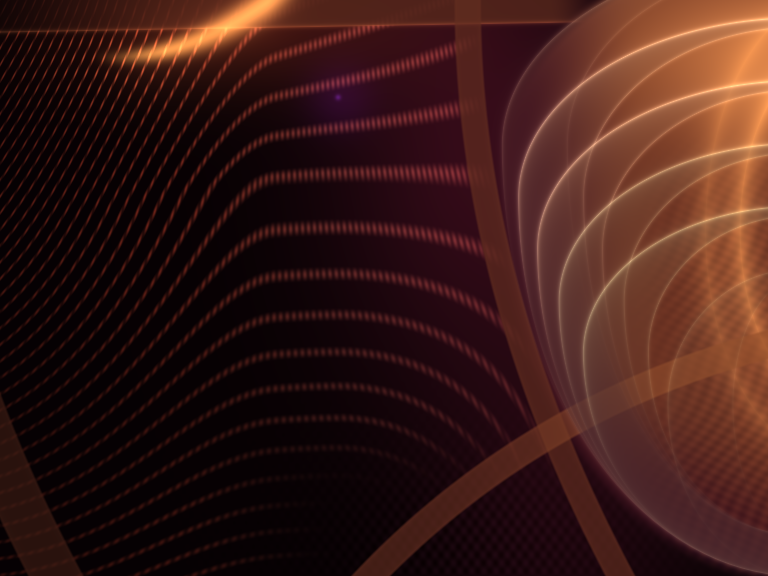
A WebGL 2 fragment shader for this background:

```glsl
#version 300 es
precision highp float;
// Dark wine backdrop with dotted flow lines, broad arcs and nested glowing crescents.
uniform vec2 u_resolution;
out vec4 outColor;

const vec3 BLACK = vec3(0.025, 0.003, 0.01);
const vec3 WINE = vec3(0.18, 0.04, 0.085);
const vec3 MAUVE = vec3(0.31, 0.17, 0.18);
const vec3 RUST = vec3(0.41, 0.19, 0.13);
const vec3 COPPER = vec3(0.58, 0.31, 0.17);
const vec3 GOLD = vec3(0.84, 0.60, 0.28);
const vec3 CREAM = vec3(0.90, 0.80, 0.63);
const vec3 SAGE = vec3(0.66, 0.73, 0.54);

// Soft elliptical spot of light.
float glow(vec2 p, vec2 center, vec2 size) {
  vec2 d = (p - center) / size;
  return exp(-dot(d, d));
}

// Filled stroke of a given half width with smooth edges.
float stroke(float d, float halfWidth, float soft) {
  return 1.0 - smoothstep(halfWidth - soft, halfWidth + soft, abs(d));
}

// Translucent ribbon with lighter rims.
float ribbon(float d, float halfWidth) {
  float rim = exp(-abs(abs(d) - halfWidth) / 0.003);
  return stroke(d, halfWidth, 0.003) * (0.75 + 0.25 * rim);
}

// Signed distance to a parabola that opens sideways.
float parabola(vec2 p, float start) {
  float bend = 0.265;
  return (p.x - start - bend * p.y * p.y) / sqrt(1.0 + 4.0 * bend * bend * p.y * p.y);
}

// Approximate signed distance to an ellipse with separate upper and lower radii.
float egg(vec2 p, vec2 center, float width, float upper, float lower) {
  vec2 d = p - center;
  vec2 radii = vec2(width, d.y < 0.0 ? upper : lower);
  float r = length(d / radii);
  return r * (r - 1.0) / max(length(d / (radii * radii)), 0.001);
}

// Height field whose integer levels are the flow lines.
float flowLevel(vec2 p) {
  float side = p.x - 0.59;
  float fall = max(side, 0.0);
  float rise = min(side, 0.0);
  float y = p.y - 3.6 * max(p.y - 0.26, 0.0) * fall * fall;
  float tilt = 0.34 * (1.0 - smoothstep(0.0, 0.36, p.y));
  float d = y - 0.30 + tilt * side - 0.35 * rise * rise;
  float arched = d < 0.0 ? 12.7 * d : d * (9.5 + 10.8 * d);
  float fanned = (p.y - 0.77) * 35.0;
  return mix(fanned, arched, sin(1.5708 * min(p.x / 0.48, 1.0)));
}

vec3 flowLines(vec2 p) {
  float level = flowLevel(p);
  float line = 1.0 - smoothstep(0.0, 0.19, abs(fract(level + 0.5) - 0.5));
  float lean = 0.5 * (p.x - 0.45);
  float dash = 0.66 + 0.34 * sin(6.2832 * 120.0 * (p.x - lean * p.y));
  float fade = mix(1.0, 0.5, smoothstep(0.3, 0.8, p.y));
  fade *= 1.0 - smoothstep(0.70, 0.86, p.y) * smoothstep(0.3, 0.6, p.x);
  fade *= mix(0.75, 1.0, smoothstep(0.0, 0.3, p.x));
  vec3 tint = mix(vec3(0.40, 0.13, 0.08), vec3(0.33, 0.15, 0.12), smoothstep(0.25, 0.6, p.x));
  float heat = glow(p, vec2(0.2, 0.11), vec2(0.14, 0.07));
  return line * dash * fade * (tint + 0.5 * heat * COPPER);
}

vec3 backdrop(vec2 p) {
  vec3 c = BLACK + WINE * glow(p, vec2(0.84, 0.24), vec2(0.27, 0.42));
  c += 0.5 * WINE * glow(p, vec2(1.0, 0.85), vec2(0.25, 0.35));
  c += vec3(0.20, 0.07, 0.04) * glow(p, vec2(0.42, 0.03), vec2(0.30, 0.12));
  c += vec3(0.06, 0.01, 0.11) * glow(p, vec2(0.59, 0.17), vec2(0.06));
  c += vec3(0.16, 0.06, 0.28) * glow(p, vec2(0.587, 0.169), vec2(0.005));
  vec2 mesh = sin(vec2(p.x + 0.7 * p.y, p.x - 0.8 * p.y) * 300.0);
  float meshArea = glow(p, vec2(0.85, 0.95), vec2(0.25, 0.16));
  return c + 0.016 * meshArea * vec3(1.0, 0.4, 0.8) * (mesh.x + mesh.y);
}

// Warm glowing chamber behind the crescents.
vec3 chamber(vec2 p) {
  vec3 c = mix(WINE * 1.2, RUST, smoothstep(0.90, 1.12, p.x));
  c = mix(c, WINE * 1.2, smoothstep(0.62, 0.92, p.y - 0.55 * (p.x - 1.1)));
  c += 0.42 * GOLD * glow(p, vec2(1.33, 0.09), vec2(0.26, 0.15));
  for (int i = 0; i < 2; i++) {
    float k = float(i);
    float d = egg(p, vec2(1.44, 0.40), 0.155 + 0.06 * k, 0.30 + 0.1 * k, 0.29 + 0.1 * k);
    c += (0.42 - 0.2 * k) * GOLD * exp(-abs(d) / 0.024);
  }
  float weave = sin(230.0 * p.x + 150.0 * p.y + 3.0 * sin(24.0 * p.y));
  weave += 0.5 * sin(420.0 * p.y - 190.0 * p.x);
  return c + 0.05 * COPPER * weave * smoothstep(1.08, 1.25, p.x) * smoothstep(0.2, 0.45, p.y);
}

vec3 crescents(vec3 c, vec2 p) {
  for (int i = 0; i < 6; i++) {
    float k = float(i);
    vec2 center = vec2(1.389, 0.252 + 0.09 * k);
    float width = 0.517 - 0.026 * k - 0.0023 * k * k - (i == 5 ? 0.10 : 0.0);
    float upper = 0.33 - 0.019 * k;
    float lower = 1.0 - center.y;
    float outer = egg(p, center, width, upper, lower);
    float inner = egg(p, center, width - 0.113, upper - 0.016, lower - 0.07);
    float body = smoothstep(0.002, -0.002, outer) * smoothstep(-0.002, 0.002, inner);
    float strength = i == 5 ? 0.3 : (i == 0 ? 0.4 : 1.0);
    float height = smoothstep(0.25, -0.15, p.y - center.y);
    float light = mix(0.10, 0.85, height);
    vec3 tint = mix(CREAM, SAGE, smoothstep(2.0, 3.5, k));
    float veil = 0.15 + 0.25 * exp(outer / 0.035);
    vec3 film = mix(MAUVE, mix(RUST, tint, 0.38), height);
    c = mix(c, film, body * veil * strength);
    c += tint * strength * light * (0.48 * exp(-abs(outer) / 0.0026) + 0.09 * exp(-abs(outer) / 0.013));
    c += tint * strength * light * 0.25 * exp(-abs(inner) / 0.0025);
  }
  return c;
}

void main() {
  // Height is one unit; y runs downward from the top edge.
  vec2 p = vec2(gl_FragCoord.x, u_resolution.y - gl_FragCoord.y) / u_resolution.y;
  float mainBand = parabola(p, 0.812);
  float edge = p.y - 0.0556 + 0.0174 * p.x;
  float below = mix(0.3, 1.0, smoothstep(-0.003, 0.003, edge));
  vec3 c = backdrop(p) + flowLines(p) * below * smoothstep(0.03, -0.05, mainBand);

  // Top strip and its bright lower edge.
  float reach = smoothstep(1.05, 0.95, p.x);
  float warmth = smoothstep(-0.1, 0.5, p.x);
  c = mix(c, RUST * 0.85, smoothstep(0.002, -0.002, edge) * reach * warmth * 0.75);
  c += COPPER * 0.4 * reach * exp(-abs(edge) / 0.0025);

  // Golden streak.
  float along = p.x - 0.19;
  float streak = (p.y - 0.1 + 1.28 * along * along) / sqrt(1.0 + 6.55 * along * along);
  float start = smoothstep(0.15, 0.30, p.x) * smoothstep(0.56, 0.46, p.x);
  float spread = mix(0.012, 0.024, smoothstep(0.2, 0.45, p.x));
  c += start * (GOLD * 0.8 * exp(-pow(streak / spread, 2.0)) + COPPER * 0.32 * exp(-abs(streak) / 0.035));

  // Chamber, broad arcs and crescents.
  float shell = egg(p, vec2(1.389, 0.30), 0.525, 0.40, 0.71);
  c = mix(c, chamber(p), smoothstep(0.012, -0.02, shell));
  c = mix(c, RUST * 0.95, 0.85 * ribbon(mainBand, 0.0225));
  c = mix(c, RUST * 0.62, 0.8 * ribbon(parabola(p, -0.168), 0.042));
  float sweep = length(p - vec2(1.694, 2.011)) - 1.458;
  c = mix(c, mix(RUST, COPPER, smoothstep(0.7, 1.3, p.x)), 0.8 * ribbon(sweep, 0.024));
  c = crescents(c, p);
  outColor = vec4(min(c, vec3(1.0)), 1.0);
}
```
